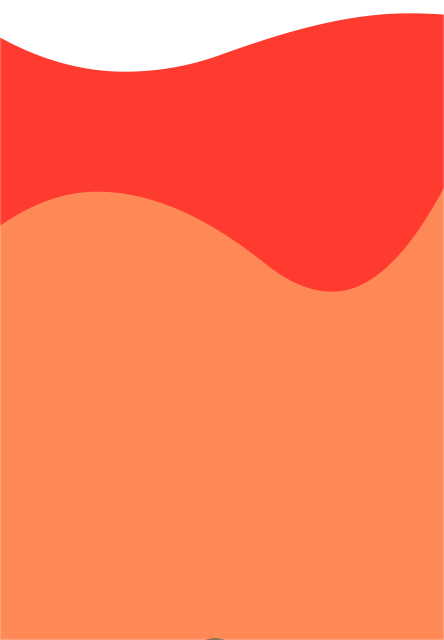
This background is drawn by a WebGL 1 fragment shader. Its source:

```glsl
precision highp float;
// Flat layered waves: a white sky above a red band above an orange field.
// Each wave is a height curve of cubic Hermite spans, smoothed by its slope.
// A faint pale rim lines the sides and base; a dark cap peeks in below.

uniform vec2 u_resolution;

#define WHITE vec3(1.0)
#define RED vec3(1.0, 0.231, 0.188)
#define ORANGE vec3(1.0, 0.533, 0.341)
#define CAP_COLOR vec3(0.40, 0.34, 0.22)
#define CAP_CENTER vec2(0.484, -0.0655)
#define CAP_RADIUS 0.0693
#define RIM_WIDTH 0.00281
#define RIM_STRENGTH 0.2

// A knot holds position, height and slope, in fractions of the canvas.
float span(vec3 a, vec3 b, float x) {
  float w = b.x - a.x;
  float t = (x - a.x) / w;
  float s = 1.0 - t;
  return s * s * ((1.0 + 2.0 * t) * a.y + t * w * a.z)
       + t * t * ((3.0 - 2.0 * t) * b.y - s * w * b.z);
}

float wave(vec3 a, vec3 b, vec3 c, vec3 d, vec3 e, float x) {
  if (x < b.x) return span(a, b, x);
  if (x < c.x) return span(b, c, x);
  if (x < d.x) return span(c, d, x);
  return span(d, e, x);
}

float upperWave(float x) {
  return wave(vec3(0.0, 0.9414, -0.38), vec3(0.281, 0.888, 0.0),
              vec3(0.496, 0.9141, 0.25), vec3(0.921, 0.9792, 0.0),
              vec3(1.0, 0.9772, -0.05), x);
}

float lowerWave(float x) {
  return wave(vec3(0.0, 0.6471, 0.487), vec3(0.219, 0.7005, 0.0),
              vec3(0.599, 0.5872, -0.556), vec3(0.749, 0.5443, 0.0),
              vec3(1.0, 0.707, 1.306), x);
}

// Coverage below a curve, from its height here and one step to the right.
float below(float y, float height, float nextHeight, float stepX) {
  float slope = (nextHeight - height) / stepX * u_resolution.y / u_resolution.x;
  float dist = (height - y) * u_resolution.y / sqrt(1.0 + slope * slope);
  return clamp(dist + 0.5, 0.0, 1.0);
}

// Coverage inside a shape, from a depth in canvas widths.
float inside(float depth) {
  return clamp(depth * u_resolution.x + 0.5, 0.0, 1.0);
}

void main() {
  vec2 uv = gl_FragCoord.xy / u_resolution;
  vec2 p = gl_FragCoord.xy / u_resolution.x;
  float stepX = 0.002;

  // Stacked wave layers
  float redMask = below(uv.y, upperWave(uv.x), upperWave(uv.x + stepX), stepX);
  float orangeMask = below(uv.y, lowerWave(uv.x), lowerWave(uv.x + stepX), stepX);
  vec3 color = mix(WHITE, RED, redMask);
  color = mix(color, ORANGE, orangeMask);

  // Dark cap at the base
  color = mix(color, CAP_COLOR, inside(CAP_RADIUS - length(p - CAP_CENTER)));

  // Pale rim
  float border = min(min(p.x, 1.0 - p.x), p.y);
  color = mix(color, WHITE, RIM_STRENGTH * inside(RIM_WIDTH - border));

  gl_FragColor = vec4(color, 1.0);
}
```
